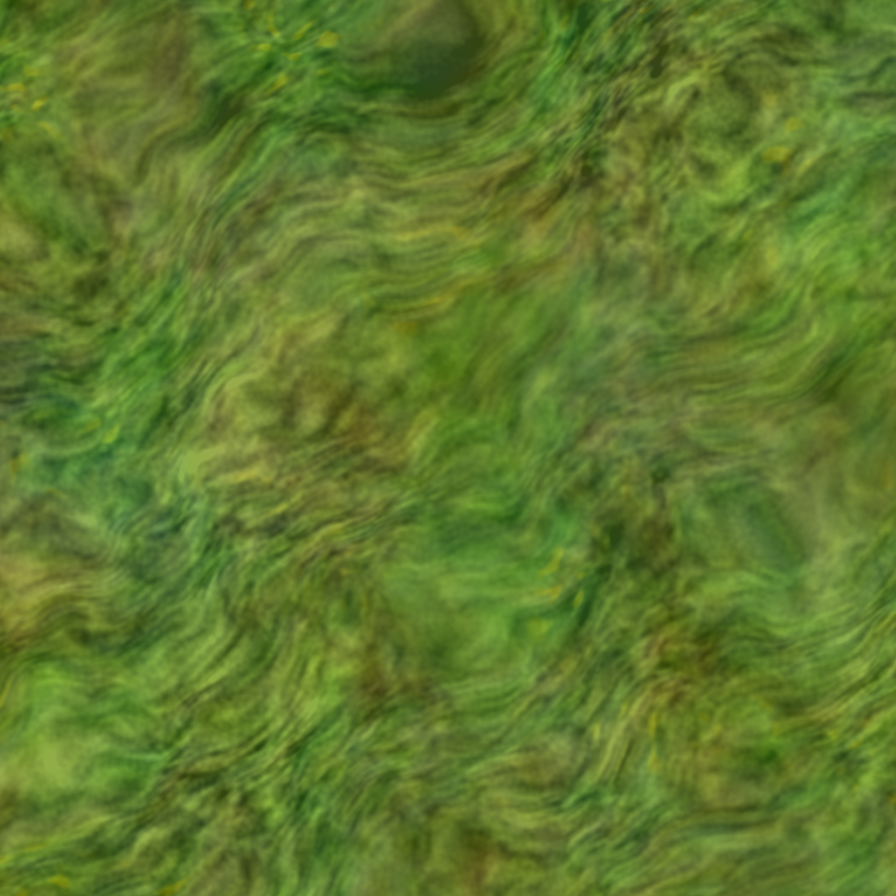
This texture is drawn by a three.js fragment shader. Its source:

```glsl
// Soft, windswept meadow grass seen from above: stretched gradient noise, from
// broad mounds to fine blades, leans to the upper right over a warped domain.
// The summed tone drives a green ramp; slow noises add hue drift and shadow creases.
varying vec2 vUv;

vec2 hash22(vec2 p) {
  vec3 q = fract(p.xyx * vec3(0.1031, 0.1030, 0.0973));
  q += dot(q, q.yzx + 33.33);
  return fract((q.xx + q.yz) * q.zy);
}

float cornerSlope(vec2 cell, vec2 offset, vec2 f) {
  return dot(hash22(cell + offset) * 2.0 - 1.0, f - offset);
}

// Gradient noise centred on zero
float noise(vec2 p) {
  vec2 cell = floor(p);
  vec2 f = fract(p);
  vec2 u = f * f * f * (f * (f * 6.0 - 15.0) + 10.0);
  float low = mix(cornerSlope(cell, vec2(0.0), f), cornerSlope(cell, vec2(1.0, 0.0), f), u.x);
  float high = mix(cornerSlope(cell, vec2(0.0, 1.0), f), cornerSlope(cell, vec2(1.0), f), u.x);
  return mix(low, high, u.y);
}

// Bends the domain so that the blades swirl around the mounds
vec2 bend(vec2 p) {
  vec2 broad = vec2(noise(p * 4.0 + 11.3), noise(p * 4.0 + 47.9));
  vec2 fine = vec2(noise(p * 15.0 + 23.1), noise(p * 15.0 + 71.7));
  return p + 0.11 * broad + 0.022 * fine;
}

// Turns canvas coordinates into (along the blades, across the blades)
vec2 combed(vec2 p) {
  vec2 lean = vec2(0.81, 0.586);
  return vec2(dot(p, lean), dot(p, vec2(-lean.y, lean.x))) + 5.0;
}

// Thin curved shadows along the zero lines of a slow noise, only in places
float creases(vec2 q) {
  float line = 1.0 - smoothstep(0.0, 0.085, abs(noise(q * vec2(3.0, 5.0) + 31.7)));
  return line * smoothstep(0.0, 0.3, noise(q * 5.0 + 83.2));
}

float grassTone(vec2 p, vec2 q) {
  float mounds = 0.5 * noise(p * 4.5 + 17.4);
  float patches = 0.55 * noise(q * vec2(6.0, 10.0) + 3.6);
  float clumps = 0.72 * noise(q * vec2(14.0, 25.0) + 51.2);
  float tufts = 0.74 * noise(q * vec2(29.0, 54.0) + 8.5);
  float blades = 0.58 * noise(q * vec2(52.0, 105.0) + 95.1);
  float specks = 0.24 * noise(p * 130.0 + 64.3);
  // Some areas are crisp, others hazy
  float crispness = 1.0 + 1.1 * noise(p * 3.0 + 39.8);
  return 0.53 + mounds + patches + clumps + (tufts + blades + specks) * crispness;
}

void main() {
  vec2 bent = bend(vUv);
  vec2 q = combed(bent);

  // Light and shade
  float tone = grassTone(vUv, q) - 0.38 * creases(q);
  tone = clamp(tone, -0.25, 1.3);
  vec3 shade = vec3(0.25, 0.34, 0.11);
  vec3 sunlit = vec3(0.49, 0.60, 0.24);
  vec3 color = mix(shade, sunlit, tone);

  // Dry olive against lush green, and pale haze against saturated growth
  float dryness = noise(bent * 5.0 + 7.7) + 0.7 * noise(q * vec2(16.0, 26.0) + 28.4);
  float haze = noise(bent * 4.0 + 58.6) + 0.6 * noise(q * vec2(24.0, 40.0) + 13.9);
  color += dryness * vec3(0.13, -0.035, 0.01);
  color += haze * vec3(0.02, 0.0, 0.13);

  // Sparse yellow blooms gathered in loose drifts
  float drift = smoothstep(0.05, 0.4, noise(vUv * 6.0 + 76.5));
  float bloom = smoothstep(0.08, 0.42, noise(q * vec2(38.0, 55.0) + 44.4));
  color += drift * bloom * vec3(0.15, 0.09, -0.04);

  gl_FragColor = vec4(clamp(color, 0.0, 1.0), 1.0);
}
```
